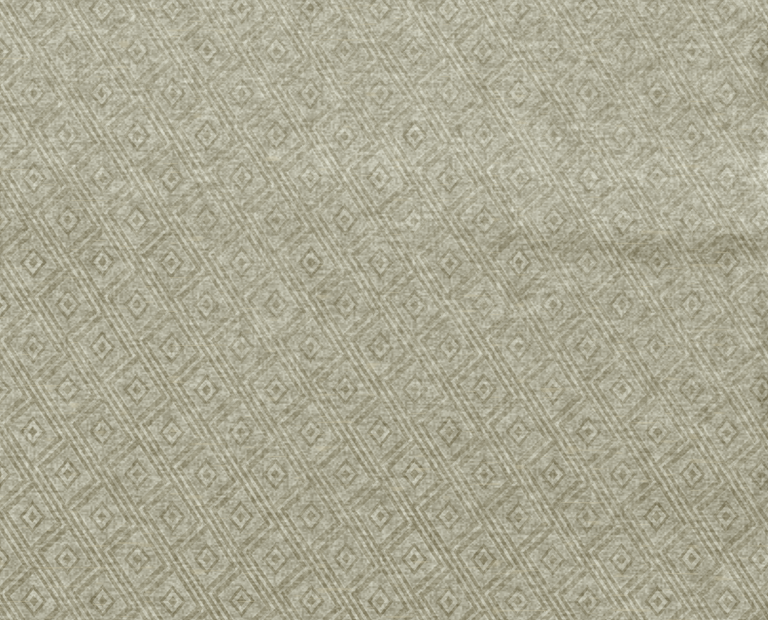
Reproduce this texture procedurally as a Shadertoy shader.

```glsl
// Woven linen damask: a lattice of small diamonds framed by interlaced
// diagonal bars. Bars and diamonds are distance functions in skewed lattice
// coordinates, laid over stretched thread noise and soft fold shading.
#define REPEATS_ACROSS 11.08
#define REPEATS_DOWN 7.32
#define PHASE vec2(0.98, 0.72)
#define BAR_TILT 0.12
#define THREADS 310.0
#define THREAD_CONTRAST 0.90
#define PATTERN_CONTRAST 0.62
#define SHADOW_COLOR vec3(0.568, 0.552, 0.462)
#define LIGHT_COLOR vec3(0.775, 0.772, 0.705)
#define SLUB_COLOR vec3(0.79, 0.76, 0.64)

float hash(vec2 p) {
    vec3 q = fract(p.xyx * vec3(0.1031, 0.1030, 0.0973));
    q += dot(q, q.yzx + 33.33);
    return fract((q.x + q.y) * q.z);
}

float noise(vec2 p) {
    vec2 i = floor(p), f = fract(p);
    f = f * f * (3.0 - 2.0 * f);
    return mix(mix(hash(i), hash(i + vec2(1, 0)), f.x),
               mix(hash(i + vec2(0, 1)), hash(i + vec2(1, 1)), f.x), f.y);
}

// Parallel lines with stepped ends; q.x runs along the bar, q.y across it.
// Returns dark line coverage and pale body coverage.
vec2 bar(vec2 q, float halfLength, float lines, float spacing, float halfWidth, float aa) {
    float dark = 0.0;
    for (float k = 0.0; k < lines; k++) {
        float offset = (k - 0.5 * (lines - 1.0)) * spacing;
        float d = max(abs(q.y - offset) - halfWidth,
                      abs(q.x - 0.8 * offset) - halfLength);
        dark = max(dark, smoothstep(aa, -aa, d));
    }
    float body = max(abs(q.y) - 0.5 * lines * spacing, abs(q.x) - halfLength);
    return vec2(dark, smoothstep(aa, -aa, body));
}

// Dark and pale coverage of the repeating motif; lattice points sit on integers.
vec2 motif(vec2 g, float aa) {
    vec2 ink = vec2(0.0);
    vec2 toCenter = g - round(g);
    vec2 toGap = fract(g) - 0.5;
    for (float j = -1.0; j <= 1.0; j++) {
        // Long three-line bars falling to the right
        vec2 fall = vec2(toCenter.y + j, toGap.x);
        fall.y += BAR_TILT * fall.x;
        ink = max(ink, bar(fall, 0.62, 3.0, 0.125, 0.034, aa));
        // Shorter broad ribbons rising to the right
        vec2 rise = vec2(toCenter.x + j, toGap.y);
        rise.y -= BAR_TILT * rise.x;
        ink = max(ink, bar(rise, 0.40, 2.0, 0.16, 0.050, aa) * vec2(0.72, 0.5));
    }
    // Diamond ring with a dark heart
    float r = max(abs(toCenter.x), abs(toCenter.y));
    float ring = smoothstep(aa, -aa, abs(r - 0.165) - 0.026);
    float heart = smoothstep(aa, -aa, r - 0.065);
    ink.x = max(ink.x, max(0.8 * ring, heart));
    ink.y = max(ink.y, 0.7 * smoothstep(aa, -aa, r - 0.14));
    return ink;
}

// Soft horizontal ridge centred at height c
float ridge(float y, float c, float width) {
    float t = (y - c) / width;
    return exp(-t * t);
}

// Broad light and folds, strongest toward the right edge
float folds(vec2 uv) {
    float right = smoothstep(0.45, 1.0, uv.x);
    float y = uv.y + 0.012 * sin(uv.x * 9.0);
    float tone = 0.13 * (uv.y - 0.45) + 0.08 * (noise(uv * 3.5 + 4.0) - 0.5);
    tone += 0.15 * smoothstep(0.2, 0.6, uv.x) * ridge(y, 0.74, 0.045);
    tone += 0.13 * right * ridge(y, 0.665, 0.03);
    tone -= 0.40 * right * ridge(y, 0.61, 0.022);
    tone -= 0.13 * right * ridge(y, 0.19, 0.06);
    tone -= 0.09 * (1.0 - smoothstep(0.0, 0.4, uv.x)) * ridge(y, 0.61, 0.08);
    float edge = smoothstep(0.97, 1.0, uv.x);
    return tone + edge * (0.7 * noise(vec2(3.0, uv.y * 14.0)) - 0.45);
}

void mainImage(out vec4 fragColor, in vec2 fragCoord) {
    vec2 uv = fragCoord / iResolution.xy;
    vec2 cloth = uv * vec2(1.0, 0.81);

    // Skewed lattice with a slight pull in the cloth
    vec2 pull = vec2(noise(cloth * 9.0), noise(cloth * 9.0 + 31.0)) - 0.5;
    vec2 s = (uv + 0.003 * pull) * vec2(REPEATS_ACROSS, REPEATS_DOWN) - PHASE;
    float aa = 11.0 / iResolution.x;
    vec2 ink = motif(vec2(s.x + s.y, s.x - s.y), aa);

    // Motif is crisp at lower left, worn and glossier at upper right
    float worn = smoothstep(0.1, 1.1, 0.4 * uv.x + 0.9 * uv.y);
    float wear = mix(1.0, 0.65, worn) * (0.8 + 0.4 * noise(cloth * 22.0));
    float pattern = wear * (mix(0.40, 0.50, worn) * ink.y - ink.x);

    // Uneven weft and warp threads plus fine grain
    vec2 t = cloth * THREADS;
    float weft = noise(t * vec2(0.20, 1.0)) - 0.5;
    float warp = noise(t * vec2(1.0, 0.16) + 57.0) - 0.5;
    float grain = noise(t * vec2(1.3, 1.5) + 91.0) - 0.5;
    float weave = 0.50 * weft + 0.34 * warp + 0.78 * grain;

    float tone = 0.57 + folds(uv) + THREAD_CONTRAST * weave + PATTERN_CONTRAST * pattern;
    vec3 color = mix(SHADOW_COLOR, LIGHT_COLOR, tone);
    color -= vec3(0.0, 0.004, 0.014) * ink.x * wear;

    // Sparse pale slubs along the weft
    float slub = smoothstep(0.88, 0.98, noise(t * vec2(0.10, 0.8) + 140.0));
    color = mix(color, SLUB_COLOR, 0.40 * slub);
    fragColor = vec4(clamp(color, 0.0, 1.0), 1.0);
}
```
